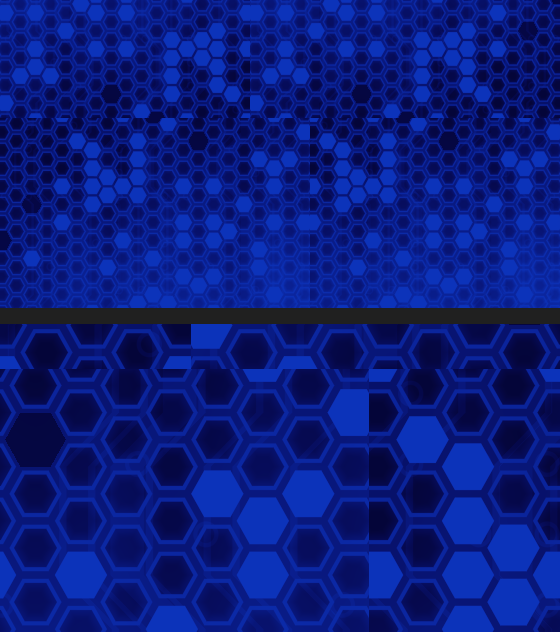
Top, the full canvas; bottom, a detail of the centre.
Write a Shadertoy shader that draws this pattern.

```glsl
// Glowing blue honeycomb over faint circuit traces, laid in two half-turned bands.

#define PITCH vec2(0.0492, 0.0586)   // column and row spacing, canvas height = 1
#define ORIGIN vec2(0.066, 0.0125)   // centre of the first cell in a panel
#define PANEL 0.8125                 // panel width
#define BAND 0.382                   // depth of the upper band
#define FILL 0.2                     // share of solid cells
#define BLANK 0.015                  // share of cells without outline
#define RING 0.392                   // outline apothem, in rows
#define LINE 0.038                   // half outline width, in rows
#define TRACE 0.11                   // strength of circuit traces
#define NIGHT vec3(0.015, 0.018, 0.19)
#define BRIGHT vec3(0.05, 0.21, 0.75)

float hash(vec2 p) {
    vec3 q = fract(vec3(p.xyx) * 0.1031);
    q += dot(q, q.yzx + 33.33);
    return fract((q.x + q.y) * q.z);
}

vec2 gradientAt(vec2 cell) {
    float angle = 6.2832 * hash(cell + 71.0);
    return vec2(cos(angle), sin(angle));
}

float gradientNoise(vec2 p) {
    vec2 i = floor(p), f = p - i;
    vec2 w = f * f * f * (f * (f * 6.0 - 15.0) + 10.0);
    vec2 e = vec2(0.0, 1.0);
    float a = dot(gradientAt(i), f);
    float b = dot(gradientAt(i + e.yx), f - e.yx);
    float c = dot(gradientAt(i + e.xy), f - e.xy);
    float d = dot(gradientAt(i + e.yy), f - e.yy);
    return mix(mix(a, b, w.x), mix(c, d, w.x), w.y);
}

// Coverage of a shape from its signed distance
float cover(float d, float px) {
    return 1.0 - smoothstep(-px, px, d);
}

// Apothem distance of a flat-topped hexagon
float hexDistance(vec2 p) {
    p = abs(p);
    return max(p.y, p.x * 0.866 + p.y * 0.5);
}

// Parallel tracks that run down and jog sideways at 45 degrees
float tracks(vec2 p, float spacing, float share, float halfWidth, float px) {
    float s = p.x + clamp(abs(mod(p.y + 1.0, 9.0) - 4.5) - 1.0, 0.0, 1.0);
    float lane = floor(s / spacing);
    float d = abs(s - (lane + 0.5) * spacing) - halfWidth;
    return cover(d, px) * step(hash(vec2(lane + 40.0, spacing * 50.0)), share);
}

// Round solder pads scattered on a grid
float pads(vec2 p, float px) {
    vec2 cell = floor(p / 1.3);
    vec2 offset = p - (cell + 0.5) * 1.3;
    float d = abs(length(offset) - 0.2) - 0.04;
    return cover(d, px) * step(hash(cell + 19.0), 0.25);
}

void mainImage(out vec4 fragColor, in vec2 fragCoord) {
    vec2 size = vec2(iResolution.x / iResolution.y, 1.0);
    vec2 p = fragCoord / iResolution.y;
    p.y = 1.0 - p.y;

    // The lower band is the upper one turned by half a turn
    if (p.y > BAND) p = vec2(size.x, 2.0 * BAND) - p;
    if (p.x > PANEL) p.x -= PANEL;

    // Nearest cell of two interleaved lattices
    vec2 u = (p - ORIGIN) / PITCH;
    vec2 stepUV = vec2(2.0, 1.0), stagger = vec2(1.0, 0.5);
    vec2 toHex = vec2(0.866, 1.0);
    vec2 evenId = stepUV * floor(u / stepUV + 0.5);
    vec2 oddId = stepUV * floor((u - stagger) / stepUV + 0.5) + stagger;
    float evenD = hexDistance((u - evenId) * toHex);
    float oddD = hexDistance((u - oddId) * toHex);
    vec2 id = evenD < oddD ? evenId : oddId;
    float d = min(evenD, oddD);
    float px = 0.75 / (iResolution.y * PITCH.y);

    // Broad light, upright streaks and soft blotches
    vec2 h = u * toHex;
    float glow = 0.5 - 1.15 * p.y - 0.34 * (p.x - 0.35);
    glow += 0.2 * gradientNoise(vec2(h.x * 0.55, h.y * 0.05));
    glow += 0.18 * gradientNoise(h * 0.2 + 7.0);
    glow = clamp(glow, 0.0, 1.0);

    // Circuit layer
    float circuit = tracks(h, 0.55, 0.4, 0.07, px) + pads(h, px);
    circuit += 0.8 * tracks(h, 2.3, 0.5, 0.32, px);

    // Dark cell wells set into a lighter mesh
    float pick = hash(id * 2.0 + 100.0);
    float blank = step(1.0 - BLANK, pick);
    float solid = step(pick, FILL);
    float well = 0.06 + 0.72 * glow + 0.15 * smoothstep(0.15, RING, d);
    float mesh = 0.4 + 0.42 * glow;
    float light = mix(mesh, well, cover(d - RING, px));
    light = mix(light, 0.1 + 0.2 * glow, blank);
    light += TRACE * circuit * (1.0 - 0.5 * glow);

    // Outlines and solid cells
    float ring = cover(abs(d - RING) - LINE, px) * (1.0 - blank);
    light = mix(light, 0.74 + 0.2 * glow, ring);
    light = mix(light, 0.96, solid * cover(d - RING - LINE, px));

    light = clamp(light, 0.0, 1.0);
    vec3 ramp = vec3(light, pow(light, 1.5), light);
    fragColor = vec4(mix(NIGHT, BRIGHT, ramp), 1.0);
}
```
